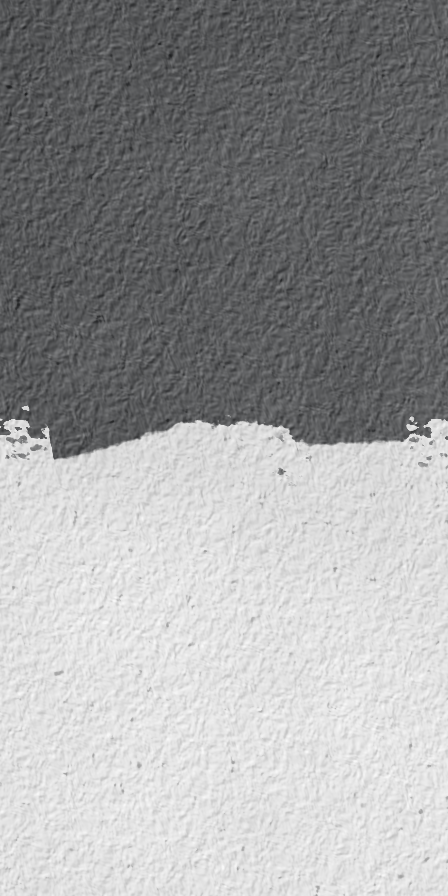
This texture is drawn by a WebGL 1 fragment shader. Its source:

```glsl
precision highp float;
// Rough plaster wall: charcoal paint above, white below, with a ragged brushed border.
uniform vec2 u_resolution;

float hash(vec2 p) {
  return fract(sin(dot(p, vec2(127.1, 311.7))) * 43758.5453);
}

float noise(vec2 p) {
  vec2 i = floor(p), f = fract(p);
  f = f * f * (3.0 - 2.0 * f);
  return mix(mix(hash(i), hash(i + vec2(1.0, 0.0)), f.x),
             mix(hash(i + vec2(0.0, 1.0)), hash(i + vec2(1.0, 1.0)), f.x), f.y);
}

float fbm(vec2 p) {
  float sum = 0.0, gain = 0.53;
  for (int i = 0; i < 4; i++) {
    sum += gain * noise(p);
    p = mat2(1.6, 1.2, -1.2, 1.6) * p + 7.3;
    gain *= 0.5;
  }
  return sum;
}

// Stucco height: bent grain that stretches slightly along a diagonal.
float plaster(vec2 p) {
  vec2 q = p + 0.012 * vec2(noise(p * 28.0), noise(p * 28.0 + 41.0));
  q = vec2(q.x + 0.35 * q.y, 0.85 * q.y - 0.2 * q.x);
  return 0.5 * noise(q * 62.0) + 0.6 * noise(q * 112.0 + 9.0)
       + 0.3 * noise(q * 190.0 + 23.0);
}

// Height of the paint border across the wall.
float border(float x) {
  float y = mix(1.048, 0.973, smoothstep(0.105, 0.122, x));
  y += 0.063 * smoothstep(0.11, 0.39, x);
  y += 0.020 * smoothstep(0.36, 0.41, x);
  y -= 0.018 * smoothstep(0.52, 0.64, x);
  y -= 0.029 * smoothstep(0.63, 0.69, x);
  y += 0.007 * smoothstep(0.75, 0.89, x);
  return y + 0.018 * smoothstep(0.895, 0.92, x) + 0.018 * smoothstep(0.92, 1.0, x);
}

void main() {
  vec2 p = gl_FragCoord.xy / u_resolution.x;
  p.y = gl_FragCoord.y / u_resolution.y * 2.0;

  // Relief lit from the upper left
  float height = plaster(p);
  float relief = height - plaster(p + vec2(-0.0035, 0.0035));
  float broad = fbm(p * 5.0) - 0.5;

  // Dry brush patches break up the border at both sides and in the middle
  float sides = 1.0 - smoothstep(0.09, 0.12, p.x) + smoothstep(0.89, 0.92, p.x);
  float middle = smoothstep(0.38, 0.42, p.x) * (1.0 - smoothstep(0.66, 0.69, p.x));
  float rough = 0.014 + 0.15 * sides + 0.035 * middle;
  float grain = fbm(p * vec2(38.0, 55.0)) - 0.5 + 0.25 * (height - 0.7);
  float depth = border(p.x) - p.y;
  float white = smoothstep(-0.004, 0.004, depth + rough * grain);

  // Loose dark flecks left under the border
  vec2 spot = (p - vec2(0.645, 0.975)) / vec2(0.045, 0.055);
  float flecks = exp(-dot(spot, spot))
               + 0.75 * sides * exp(-pow((p.y - 1.0) / 0.045, 2.0));
  white *= 1.0 - 0.75 * smoothstep(0.58, 0.68, grain + 0.5 + 0.14 * (flecks - 0.8))
               * smoothstep(0.15, 0.5, flecks);

  // Charcoal coat, lighter towards the right
  float dark = 0.362 + 0.035 * (p.x - 0.5) + 0.06 * broad;
  dark -= 0.025 * smoothstep(1.75, 2.0, p.y);
  dark += 0.31 * clamp(relief, -0.55, 0.6);

  // White coat, brighter lower down, with deeper shadows than highlights
  float pale = 0.89 - 0.03 * smoothstep(0.6, 1.0, p.y) + 0.05 * broad;
  pale += 0.16 * max(relief, 0.0) + 0.27 * min(relief, 0.0);

  // Sparse pits
  float pit = smoothstep(0.83, 0.93, noise(p * 48.0 + 70.0)) * smoothstep(0.0, -0.3, relief);
  pale -= 0.16 * pit;
  dark -= 0.08 * pit;

  vec3 charcoal = vec3(dark) + vec3(-0.004, 0.0, 0.006);
  gl_FragColor = vec4(clamp(mix(charcoal, vec3(min(pale, 0.97)), white), 0.0, 1.0), 1.0);
}
```
